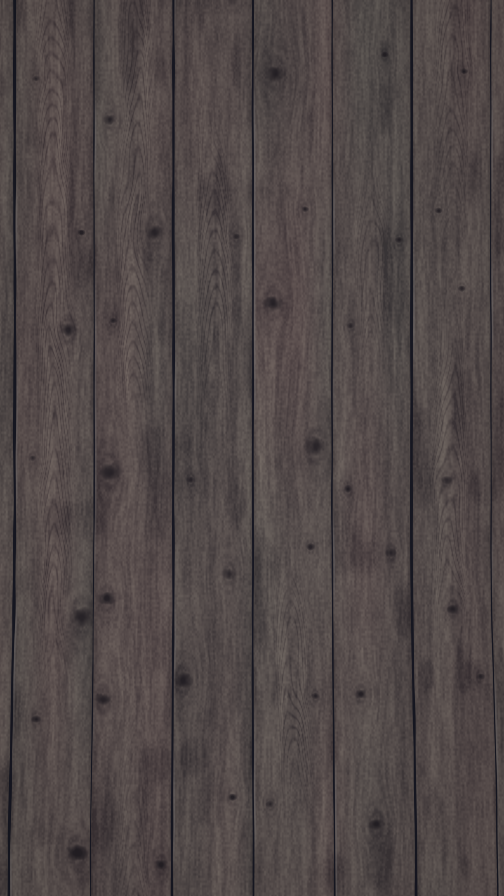
Write a Shadertoy shader that draws this texture.

```glsl
// Weathered vertical floorboards: evenly pitched planks split by dark seams,
// with stretched-noise grain, arched growth rings and scattered knots.
// Lengths are fractions of the canvas width; boards flare out near the bottom.

const float PITCH = 0.1575;        // plank width
const float FIRST_SEAM = 0.029;
const float FLARE = 0.025;         // spread of the boards at the bottom
const float FLARE_CENTRE = 0.46;
const vec2 SEAM_HALF = vec2(0.0010, 0.0025);   // thinnest, widest
const float KNOT_CELL = 0.25;      // one possible knot per cell of a plank
const float KNOT_CHANCE = 0.88;
const vec2 KNOT_RADIUS = vec2(0.008, 0.025);
const float RING_STEP = 0.048;     // spacing of arched rings along a plank

const vec3 SHADOW = vec3(0.222, 0.198, 0.207);
const vec3 WOOD = vec3(0.327, 0.294, 0.289);
const vec3 LIGHT = vec3(0.428, 0.393, 0.372);
const vec3 KNOT = vec3(0.125, 0.110, 0.130);
const vec3 GAP = vec3(0.085, 0.088, 0.128);
const vec3 EDGE = vec3(0.450, 0.430, 0.430);

float hash(vec2 p) {
    vec3 q = fract(p.xyx * vec3(0.1031, 0.1030, 0.0973));
    q += dot(q, q.yzx + 33.33);
    return fract((q.x + q.y) * q.z);
}

float noise(vec2 p) {
    vec2 i = floor(p), f = fract(p);
    f = f * f * (3.0 - 2.0 * f);
    return mix(mix(hash(i), hash(i + vec2(1, 0)), f.x),
               mix(hash(i + vec2(0, 1)), hash(i + vec2(1, 1)), f.x), f.y);
}

// Noise centred on zero
float signedNoise(vec2 p) { return noise(p) - 0.5; }

// Knots of one plank: x = dark core, y = ringed stain, z = sideways push of the grain
vec3 knots(vec2 local, float plank) {
    vec3 sum = vec3(0.0);
    float cell = floor(local.y / KNOT_CELL);
    for (int k = -1; k <= 1; k++) {
        vec2 id = vec2(plank + 11.0, cell + float(k) + 5.0);
        if (hash(id + 71.3) > KNOT_CHANCE) continue;
        float size = hash(id + 23.7);
        float radius = mix(KNOT_RADIUS.x, KNOT_RADIUS.y, size * size * size);
        vec2 centre = vec2((hash(id) - 0.5) * 0.75 * PITCH,
                           (cell + float(k) + 0.15 + 0.7 * hash(id + 47.1)) * KNOT_CELL);
        vec2 off = local - centre;
        float d = length(off * vec2(0.95, 1.15)) / radius;
        d += 0.35 * signedNoise(off * 110.0 + id * 9.0);
        vec2 q = off / (radius * vec2(1.7, 2.9));
        float fade = exp(-dot(q, q) * 1.6);
        float core = 0.6 * (1.0 - smoothstep(0.5, 1.0, d)) + 0.4 * (1.0 - smoothstep(0.1, 0.65, d));
        sum.x += core * mix(0.65, 1.0, hash(id + 5.9));
        sum.y += fade * (0.5 + 0.4 * size) * (1.0 + 0.55 * cos(length(q) * 13.0));
        sum.z += off.x * 0.75 * exp(-dot(q, q) * 0.6);
    }
    return sum;
}

void mainImage(out vec4 fragColor, in vec2 fragCoord) {
    float px = 1.0 / iResolution.x;
    vec2 uv = fragCoord / iResolution.xy;
    vec2 p = fragCoord * px;

    // Plank layout
    p.x -= (p.x - FLARE_CENTRE) * FLARE * smoothstep(0.75, 0.0, p.y);
    float s = (p.x - FIRST_SEAM) / PITCH;
    float plank = floor(s);
    vec2 local = vec2((fract(s) - 0.5) * PITCH, p.y);
    vec2 seed = vec2(plank * 17.3 + 60.0, plank * 7.9 + 40.0);
    float tint = hash(seed);

    // Grain, bent around the knots
    vec3 knot = knots(local, plank);
    vec2 g = local - vec2(knot.z, 0.0);
    g.x += 0.006 * signedNoise(vec2(g.x * 12.0, g.y * 5.0) + seed);
    float broad = signedNoise(g * vec2(34.0, 2.6) + seed);
    float streak = signedNoise(g * vec2(105.0, 5.0) + seed);
    float fibre = signedNoise(g * vec2(250.0, 26.0) + seed);
    float speck = signedNoise(p * vec2(290.0, 210.0) + 13.0);
    float tone = 0.5 * broad + 0.6 * streak + 0.62 * fibre + 0.55 * speck;

    // Arched growth rings along the heart of the plank
    float u = g.x / PITCH + 0.14 * signedNoise(vec2(g.y * 1.6, plank * 3.7 + 30.0));
    float phase = g.y / RING_STEP + 100.0 * u * u + 3.0 * signedNoise(g * vec2(40.0, 8.0) + seed);
    float heart = smoothstep(0.28, 0.08, abs(u))
                * smoothstep(0.45, 0.7, noise(vec2(g.y * 2.4, plank * 5.1 + 20.0)));
    tone -= 0.6 * heart * (pow(0.5 + 0.5 * sin(6.2832 * phase), 4.0) - 0.27);

    // Stains and board colour
    float stain = smoothstep(0.68, 0.95, noise(local * vec2(30.0, 8.0) + seed + 9.0));
    tone += 0.3 * (tint - 0.5) - 0.55 * stain - 0.6 * knot.y;
    vec3 col = mix(WOOD, LIGHT, clamp(tone, 0.0, 1.0));
    col = mix(col, SHADOW, clamp(-tone, 0.0, 1.0));
    float warm = signedNoise(local * vec2(14.0, 2.0) + seed + 31.0) + 0.5 * (tint - 0.5);
    col += warm * vec3(0.012, -0.010, -0.004);
    col = mix(col, KNOT, clamp(knot.x, 0.0, 0.92));

    // Seams: shaded sides, worn light edge, dark gap
    float seam = floor(s + 0.5);
    float across = (s - seam) * PITCH + 0.0014 * signedNoise(vec2(p.y * 9.0, seam * 4.3 + 50.0));
    float halfWidth = mix(SEAM_HALF.x, SEAM_HALF.y, 0.5 + 0.5 * cos(2.513 * seam + 0.35));
    halfWidth *= 0.7 + 0.6 * noise(vec2(p.y * 14.0, seam * 6.1 + 70.0));
    float d = abs(across) - halfWidth;
    col *= 1.0 - 0.13 * exp(-max(d, 0.0) / 0.004);
    float worn = smoothstep(0.4, 0.8, noise(vec2(p.y * 6.0, seam * 8.7 + 15.0)));
    float lip = 1.0 - smoothstep(0.0, 0.0015 + px, abs(across - halfWidth - 0.0018));
    col = mix(col, EDGE, 0.5 * worn * lip);
    col = mix(GAP, col, smoothstep(-0.5 * px, 0.6 * px, d));

    // Gentle darkening towards the corners
    vec2 c = uv - 0.5;
    col *= 1.04 - 0.26 * dot(c, c);
    fragColor = vec4(col, 1.0);
}
```
